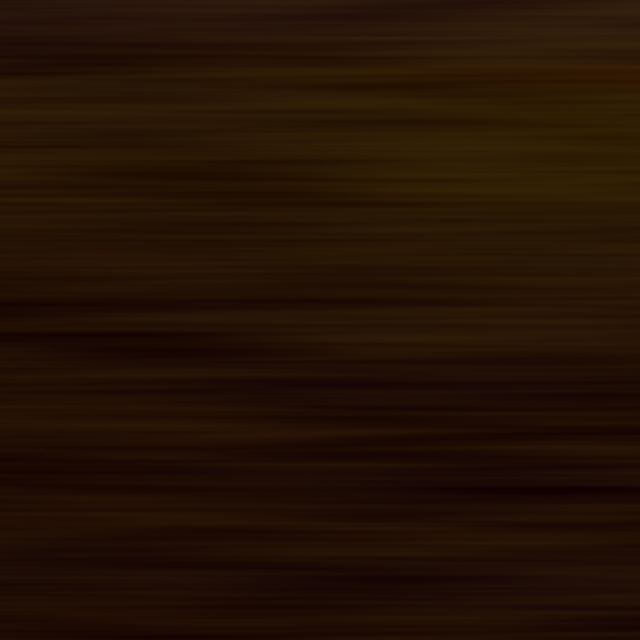
Reproduce this texture procedurally as a Shadertoy shader.

```glsl
// Dark brushed wood: fine horizontal streaks over a soft vertical glow.
// Layers of gradient noise, stretched along x, drive the tone between two
// browns; slower noise and soft bands shift the hue to olive, rust or grey.

const vec3 DARK_BROWN  = vec3(0.110, 0.043, 0.015);
const vec3 LIGHT_BROWN = vec3(0.198, 0.123, 0.037);
const vec3 OLIVE_SHIFT = vec3(0.000, 0.012, -0.024);
const vec3 RUST_SHIFT  = vec3(0.025, -0.004, -0.014);
const vec3 GREY_SHIFT  = vec3(0.000, -0.004, 0.026);

const int   STREAK_LAYERS   = 5;
const float COARSEST_STREAK = 11.0;  // streaks per canvas height
const float STREAK_RATIO    = 1.93;  // frequency step between layers
const float STREAK_STRENGTH = 0.38;
const float STREAK_LENGTH   = 0.75;  // in canvas widths, coarsest layer
const float BASE_TONE       = 0.10;
const float GLOW_STRENGTH   = 0.38;
const float RIGHT_GLOW      = 0.34;

// Integer hash giving a unit gradient for each lattice cell
vec2 latticeGradient(ivec2 cell) {
    uint h = uint(cell.x) * 1597u ^ uint(cell.y) * 51749u;
    h = (h ^ (h >> 15)) * 739391u;
    h = (h ^ (h >> 13)) * 668265u;
    h ^= h >> 16;
    float angle = float(h & 65535u) * 6.2831853 / 65536.0;
    return vec2(cos(angle), sin(angle));
}

float gradientNoise(vec2 p) {
    ivec2 cell = ivec2(floor(p));
    vec2 f = fract(p);
    vec2 blend = f * f * f * (f * (f * 6.0 - 15.0) + 10.0);
    float a = dot(latticeGradient(cell), f);
    float b = dot(latticeGradient(cell + ivec2(1, 0)), f - vec2(1, 0));
    float c = dot(latticeGradient(cell + ivec2(0, 1)), f - vec2(0, 1));
    float d = dot(latticeGradient(cell + ivec2(1, 1)), f - vec2(1, 1));
    return mix(mix(a, b, blend.x), mix(c, d, blend.x), blend.y);
}

// Sum of stretched layers; layers too fine for the canvas fade out
float streaks(vec2 uv) {
    float sum = 0.0;
    vec2 frequency = vec2(1.0 / STREAK_LENGTH, COARSEST_STREAK);
    for (int i = 0; i < STREAK_LAYERS; i++) {
        float visible = 1.0 - smoothstep(0.4, 0.8, frequency.y / iResolution.y);
        vec2 offset = vec2(17.37, 41.71) * float(i + 1);
        sum += visible * gradientNoise(uv * frequency + offset);
        frequency *= vec2(1.2, STREAK_RATIO);
    }
    return sum;
}

// Soft horizontal band around a given height
float band(float y, float center, float width) {
    float d = (y - center) / width;
    return exp(-d * d);
}

void mainImage(out vec4 fragColor, in vec2 fragCoord) {
    vec2 uv = fragCoord / iResolution.xy;

    // Broad light: brighter above the middle, most of all on the right
    float upper = smoothstep(0.30, 0.82, uv.y);
    float rightSide = smoothstep(0.15, 1.0, uv.x);
    float tone = BASE_TONE + GLOW_STRENGTH * upper;
    tone += RIGHT_GLOW * rightSide * band(uv.y, 0.77, 0.24);
    tone += STREAK_STRENGTH * streaks(uv);
    tone = clamp(tone, -0.6, 1.4);
    vec3 color = mix(DARK_BROWN, LIGHT_BROWN, tone);

    // Hue: olive in the glow, a rust band above it, greyer top edge
    float drift = gradientNoise(uv * vec2(1.3, 13.0) + 83.3);
    float olive = band(uv.y, 0.75, 0.17) * (0.35 + 0.45 * rightSide);
    float rust = band(uv.y, 0.88, 0.025) * rightSide + max(drift, 0.0) * 0.5;
    float grey = smoothstep(0.89, 0.96, uv.y) * 0.7 + max(-drift, 0.0) * 0.5;
    color += OLIVE_SHIFT * olive + RUST_SHIFT * rust + GREY_SHIFT * grey;

    fragColor = vec4(max(color, 0.0), 1.0);
}
```
